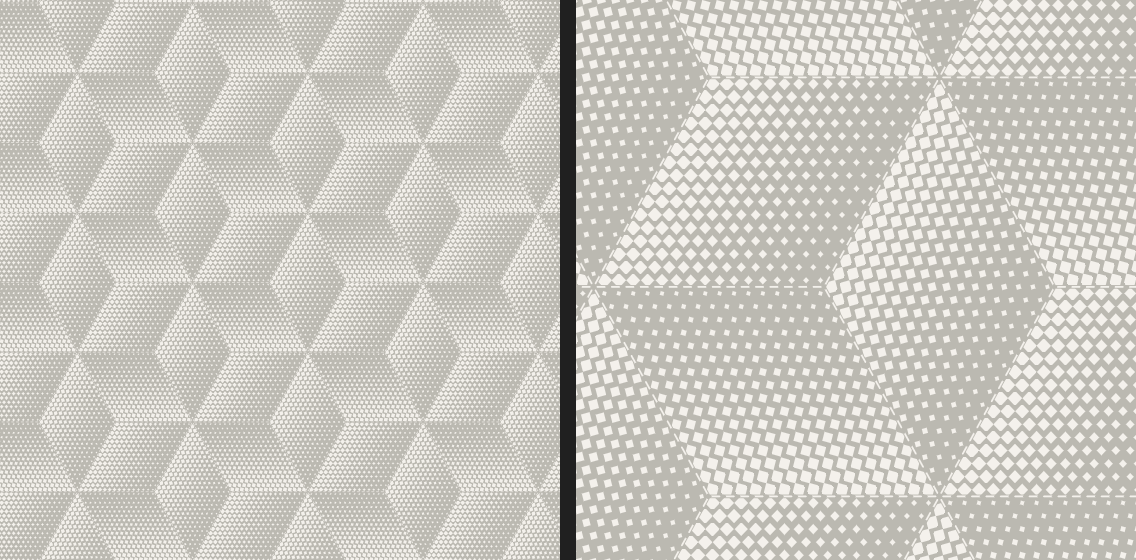
Left: the whole. Right: its middle third, enlarged.
Give the GLSL for this pattern, as a Shadertoy shader.

```glsl
#define EDGE_LENGTH 0.1372
#define ROW_HEIGHT 0.1247
#define STAR_POINT vec2(0.138, 0.870)
#define DOTS_PER_EDGE 16.0
#define DOT_LARGE 0.54
#define DOT_SMALL 0.17
#define SEAM_GAP 0.12
#define SEAM_LINE 0.06
#define GROUND vec3(0.735, 0.725, 0.695)
#define INK vec3(0.955, 0.945, 0.925)

const float TRI_HEIGHT = 0.8660254;

// Coverage of a shape from its signed distance
float fill(float dist, float pixel) {
    return clamp(0.5 - dist / pixel, 0.0, 1.0);
}

// Cartesian position to coordinates along two edges 60 degrees apart
vec2 toRhombic(vec2 p) {
    float t = p.y / TRI_HEIGHT;
    return vec2(p.x - 0.5 * t, t);
}

vec2 toCartesian(vec2 st) {
    return vec2(st.x + 0.5 * st.y, TRI_HEIGHT * st.y);
}

// Square halftone dots that shrink along shade, bounded by a dashed seam
float halftoneFace(vec2 st, bool shadeAcross, float pixel) {
    vec2 grid = st * DOTS_PER_EDGE;
    vec2 dotPlace = (floor(grid) + 0.5) / DOTS_PER_EDGE;
    float shade = shadeAcross ? dotPlace.y : dotPlace.x;
    float radius = mix(DOT_LARGE, DOT_SMALL, shade);
    vec2 local = abs(toCartesian(fract(grid) - 0.5));
    float dots = fill((local.x + local.y - radius) * 0.7071, pixel);

    // Seam: a narrow gap with light dashes at the dot spacing
    vec2 border = min(st, 1.0 - st) * DOTS_PER_EDGE * TRI_HEIGHT;
    float edge = min(border.x, border.y);
    float along = border.y < border.x ? grid.x : grid.y;
    float dash = fill(abs(fract(along) - 0.5) - 0.3, pixel);
    dots *= 1.0 - fill(edge - SEAM_GAP, pixel);
    return max(dots, dash * fill(edge - SEAM_LINE, pixel));
}

void mainImage(out vec4 fragColor, in vec2 fragCoord) {
    vec2 p = (fragCoord / iResolution.y - STAR_POINT) / vec2(EDGE_LENGTH, ROW_HEIGHT);
    p.y *= TRI_HEIGHT;
    float pixel = DOTS_PER_EDGE / (EDGE_LENGTH * iResolution.y);

    // Three rhombus faces, each a turn of 120 degrees about the star point
    float ink = 0.0;
    for (int k = 0; k < 3; k++) {
        float angle = radians(120.0 * float(k));
        float c = cos(angle), s = sin(angle);
        vec2 st = toRhombic(vec2(c * p.x + s * p.y, c * p.y - s * p.x));
        vec2 cell = floor(st);
        if (mod(cell.x - cell.y + 0.5, 3.0) < 1.0)
            ink = halftoneFace(st - cell, k == 2, pixel);
    }
    fragColor = vec4(mix(GROUND, INK, ink), 1.0);
}
```
